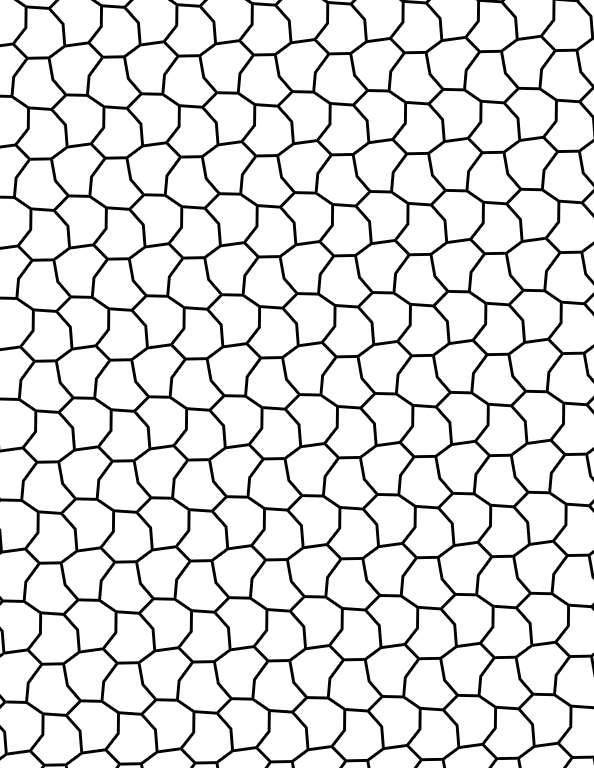
Write a Shadertoy shader that draws this pattern.

```glsl
// A net of black lines on white: rows of bent, pebble-like cells that lean
// alternately left and right. Two cell outlines and two bridges are drawn in
// the coordinates of a slightly turned lattice; rounding finds the nearest copy.

const vec3 PAPER = vec3(1.0);
const vec3 INK = vec3(0.0);
const float HALF_WIDTH = 0.0019;              // in canvas heights

// Lattice steps across and down, and one lattice point, in canvas heights
const vec2 STEP_ACROSS = vec2(0.0982, 0.00143);
const vec2 STEP_DOWN = vec2(0.00316, -0.1315);
const vec2 ORIGIN = vec2(0.2887, 0.6163);

// Corners shared between outlines and bridges, in lattice units
const vec2 TOP_L = vec2(0.0, 0.0);
const vec2 TOP_R = vec2(0.283, 0.008);
const vec2 UPPER_L = vec2(-0.195, 0.142);
const vec2 UPPER_R = vec2(0.499, 0.123);
const vec2 WAIST_L = vec2(-0.001, 0.517);
const vec2 WAIST_R = vec2(0.316, 0.488);
const vec2 LOWER_L = vec2(-0.214, 0.631);
const vec2 LOWER_R = vec2(0.499, 0.632);

// Distance to the nearest lattice copy of the segment from a to b
float repeatedSegment(vec2 cell, vec2 a, vec2 b, mat2 basis) {
    vec2 offset = cell - 0.5 * (a + b);
    vec2 q = basis * (offset - round(offset));
    vec2 halfSpan = basis * (0.5 * (b - a));
    float t = clamp(dot(q, halfSpan) / dot(halfSpan, halfSpan), -1.0, 1.0);
    return length(q - halfSpan * t);
}

// Distance to a closed ring of eight corners
float repeatedRing(vec2 cell, vec2 ring[8], mat2 basis) {
    float d = 1.0;
    for (int i = 0; i < 8; i++) {
        d = min(d, repeatedSegment(cell, ring[i], ring[(i + 1) % 8], basis));
    }
    return d;
}

// Distance to the whole net
float netDistance(vec2 cell, mat2 basis) {
    vec2 down = vec2(0.0, 1.0);
    vec2 upperCell[8] = vec2[8](TOP_L, TOP_R, UPPER_R, vec2(0.489, 0.329),
                                WAIST_R, WAIST_L, vec2(-0.017, 0.298), UPPER_L);
    vec2 lowerCell[8] = vec2[8](WAIST_L, WAIST_R, LOWER_R, vec2(0.312, 0.815),
                                TOP_R + down, TOP_L + down, vec2(-0.169, 0.848), LOWER_L);
    float d = min(repeatedRing(cell, upperCell, basis),
                  repeatedRing(cell, lowerCell, basis));

    // Bridges to the neighbours on the right
    vec2 across = vec2(1.0, 0.0);
    d = min(d, repeatedSegment(cell, UPPER_R, UPPER_L + across, basis));
    return min(d, repeatedSegment(cell, LOWER_R, LOWER_L + across, basis));
}

// Ink coverage of a stroke, smoothed over one pixel
float strokeCoverage(float d, float halfWidth, float pixel) {
    return clamp(0.5 + (halfWidth - d) / pixel, 0.0, 1.0);
}

void mainImage(out vec4 fragColor, in vec2 fragCoord) {
    float pixel = 1.0 / iResolution.y;
    mat2 basis = mat2(STEP_ACROSS, STEP_DOWN);
    vec2 cell = inverse(basis) * (fragCoord * pixel - ORIGIN);

    float ink = strokeCoverage(netDistance(cell, basis), HALF_WIDTH, pixel);
    fragColor = vec4(mix(PAPER, INK, ink), 1.0);
}
```
